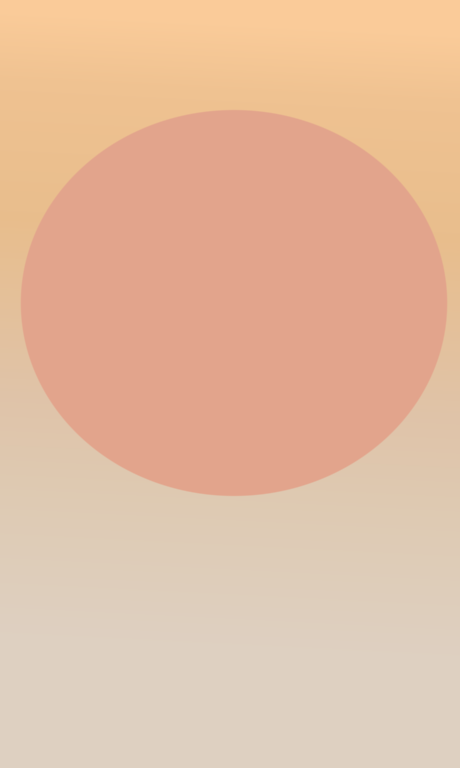
Write a Shadertoy shader that draws this background.

```glsl
// A flat coral oval sun over a soft sky fading from apricot to pale sand.

const vec3 APRICOT = vec3(0.980, 0.796, 0.600);
const vec3 HONEY   = vec3(0.937, 0.760, 0.568);
const vec3 AMBER   = vec3(0.910, 0.742, 0.550);
const vec3 TAN     = vec3(0.875, 0.765, 0.660);
const vec3 SAND    = vec3(0.870, 0.792, 0.700);
const vec3 MIST    = vec3(0.870, 0.814, 0.755);
const vec3 CORAL   = vec3(0.888, 0.643, 0.548);

// Blends towards the next colour between two depths below the top edge.
vec3 blendTo(vec3 current, vec3 next, float start, float end, float depth) {
    return mix(current, next, clamp((depth - start) / (end - start), 0.0, 1.0));
}

vec3 skyColor(float depth) {
    vec3 sky = blendTo(APRICOT, HONEY, 0.03, 0.12, depth);
    sky = blendTo(sky, AMBER, 0.12, 0.30, depth);
    sky = blendTo(sky, TAN, 0.30, 0.53, depth);
    sky = blendTo(sky, SAND, 0.53, 0.66, depth);
    return blendTo(sky, MIST, 0.66, 0.84, depth);
}

// Approximate signed distance to an axis-aligned ellipse.
float ellipseDistance(vec2 p, vec2 radii) {
    float k = length(p / radii);
    float slope = length(p / (radii * radii));
    return k * (k - 1.0) / max(slope, 1e-4);
}

void mainImage(out vec4 fragColor, in vec2 fragCoord) {
    vec2 uv = fragCoord / iResolution.xy;
    float aspect = iResolution.x / iResolution.y;
    float pixel = 1.0 / iResolution.y;

    // Sky, with its bands tilted slightly down to the right.
    float depth = 1.0 - uv.y - 0.03 * (uv.x - 0.5);
    vec3 color = skyColor(depth);

    // Sun disc, measured in canvas heights.
    vec2 stretch = vec2(aspect, 1.0);
    vec2 center = vec2(0.5087, 0.6055) * stretch;
    vec2 radii = vec2(0.4635, 0.2513) * stretch;
    float sun = ellipseDistance(uv * stretch - center, radii);
    color = mix(color, CORAL, 1.0 - smoothstep(-pixel, pixel, sun));

    fragColor = vec4(color, 1.0);
}
```
